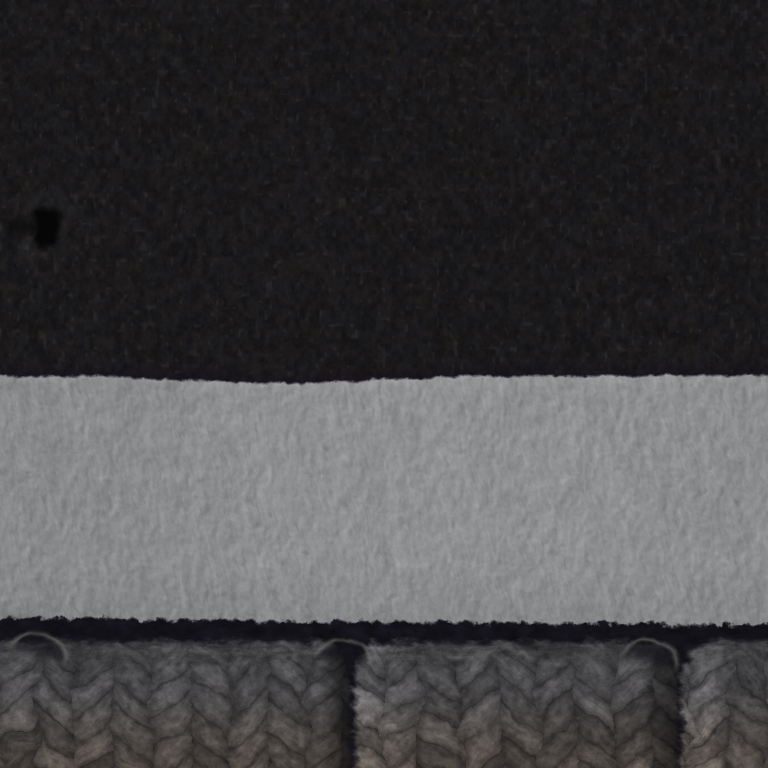
Reproduce this texture procedurally as a Shadertoy shader.

```glsl
#define FELT_COLOR vec3(0.102, 0.096, 0.101)
#define BAND_COLOR vec3(0.532, 0.535, 0.539)
#define CORD_COLOR vec3(0.345, 0.335, 0.335)
#define GAP_COLOR vec3(0.075, 0.070, 0.095)
#define CORD_PERIOD 0.427
#define CORD_HALF 0.210
#define CORD_TOP 0.164
#define LOOP_PERIOD 0.399
#define STITCH vec2(0.050, 0.037)

float hash(vec2 p) {
    vec3 q = fract(p.xyx * 0.1031);
    q += dot(q, q.yzx + 33.33);
    return fract((q.x + q.y) * q.z);
}

float noise(vec2 p) {
    vec2 i = floor(p), f = fract(p);
    f = f * f * (3.0 - 2.0 * f);
    return mix(mix(hash(i), hash(i + vec2(1, 0)), f.x),
               mix(hash(i + vec2(0, 1)), hash(i + vec2(1, 1)), f.x), f.y);
}

// Fractal noise centred on zero
float fbm(vec2 p) {
    float sum = 0.0, amp = 0.5;
    for (int i = 0; i < 4; i++) {
        sum += amp * (noise(p) - 0.5);
        p = mat2(1.6, 1.2, -1.2, 1.6) * p + 17.3;
        amp *= 0.55;
    }
    return sum;
}

float roundBox(vec2 p, vec2 size, float radius) {
    vec2 q = abs(p) - size + radius;
    return length(max(q, 0.0)) + min(max(q.x, q.y), 0.0) - radius;
}

float cover(float d, float blur) {
    return 1.0 - smoothstep(-blur, blur, d);
}

vec3 felt(vec2 uv, float blur) {
    vec2 bent = uv + 0.006 * vec2(fbm(uv * 50.0), fbm(uv * 50.0 + 23.0));
    float grain = fbm(bent * vec2(150.0, 115.0));
    float fleck = smoothstep(0.72, 1.0, noise(bent * vec2(170.0, 130.0) + 40.0));
    vec3 col = FELT_COLOR * (1.0 + 0.75 * grain) + 0.040 * fleck;
    col += 0.014 * (noise(uv * 90.0 + 5.0) - 0.5) * vec3(1.0, 0.3, -0.9);

    // Torn hole: a dark square with a tail tapering to the left
    vec2 p = uv - vec2(0.060, 0.704) + 0.014 * vec2(fbm(uv * 55.0), fbm(uv * 55.0 + 7.0));
    float square = roundBox(p, vec2(0.016, 0.025), 0.006);
    float tail = roundBox(p + vec2(0.027, 0.0), vec2(0.022, 0.008), 0.006);
    float rim = exp(-abs(roundBox(p, vec2(0.025, 0.032), 0.008)) * 130.0);
    col += 0.045 * rim * noise(uv * 120.0);
    return mix(col, vec3(0.025, 0.024, 0.028),
               max(cover(square, 0.005 + blur), 0.6 * cover(tail, 0.007 + blur)));
}

vec3 paperBand(vec2 uv, float depth) {
    vec2 bent = uv + vec2(0.10 * uv.y, 0.0);
    bent += 0.014 * vec2(fbm(uv * 28.0), fbm(uv * 28.0 + 13.0));
    float streak = fbm(bent * vec2(75.0, 26.0));
    vec2 fine = bent * vec2(120.0, 70.0);
    float relief = fbm(fine + 9.0) - fbm(fine + vec2(9.45, 8.70));
    float pit = smoothstep(0.70, 0.95, noise(bent * vec2(130.0, 75.0) + 61.0));
    float light = 1.0 + 0.12 * streak + 0.22 * relief - 0.05 * pit;
    light += 0.10 * fbm(uv * 190.0);
    light += 0.05 * smoothstep(0.0, 0.5, uv.x) - 0.02 * smoothstep(0.65, 1.0, uv.x);
    light -= 0.06 * smoothstep(0.28, 0.18, uv.y);
    light += 0.09 * exp(-max(depth, 0.0) * 210.0);
    return BAND_COLOR * light;
}

vec3 braid(vec2 uv, float side) {
    // Columns of slanted stitches, alternately leaning left and right
    vec2 sway = vec2(fbm(uv * 22.0), fbm(uv * 22.0 + 31.0));
    vec2 p = (uv + 0.028 * sway) / STITCH;
    float column = floor(p.x), lean = mod(column, 2.0) * 2.0 - 1.0;
    float across = fract(p.x) - 0.5;
    float along = p.y + lean * across * 0.95 + 0.25 * lean;
    float row = fract(along) - 0.5;
    float bulge = sqrt((1.0 - 3.3 * across * across) * (1.0 - 3.8 * row * row));
    float tone = mix(0.50, 0.95, bulge) * (0.82 + 0.3 * hash(vec2(column, floor(along))));

    // Flat fibres on the top fold, shadows round the sides
    float fold = smoothstep(0.128, 0.155, uv.y + 0.02 * sway.x);
    tone = mix(tone, 0.74 + 0.7 * fbm(uv * vec2(35.0, 160.0)), fold * 0.85);
    tone *= 1.0 + 0.35 * fbm(vec2(p.x * 4.0, along * 8.0)) + 0.55 * fbm(uv * 125.0);
    tone *= 1.0 - 0.55 * smoothstep(0.160, 0.212, side);
    tone *= 1.0 + 0.25 * smoothstep(-0.14, -0.185, side);
    vec3 warmth = mix(vec3(1.04, 0.99, 0.93), vec3(0.97, 0.985, 1.02), smoothstep(0.0, 0.13, uv.y));
    return CORD_COLOR * tone * warmth;
}

void mainImage(out vec4 fragColor, in vec2 fragCoord) {
    vec2 uv = fragCoord / iResolution.xy;
    float blur = 0.8 / iResolution.y + 0.0010;

    // Uneven cut edges of the pale band
    float top = 0.511 - 0.010 * exp(-pow(abs(uv.x - 0.36) / 0.17, 2.0))
              + 0.005 * fbm(vec2(uv.x * 45.0, 3.0)) + 0.006 * fbm(uv * 130.0);
    float bottom = 0.195 - 0.009 * uv.x + 0.007 * fbm(vec2(uv.x * 70.0, 8.0))
                 + 0.012 * fbm(uv * 110.0 + 4.0);
    vec3 col = felt(uv, blur);
    col = mix(col, vec3(0.085, 0.060, 0.125), 0.75 * exp(-abs(uv.y - top) * 150.0));
    col = mix(col, paperBand(uv, top - uv.y), cover(uv.y - top, blur * 1.3));
    vec3 gap = GAP_COLOR * (1.0 + 0.9 * fbm(uv * vec2(60.0, 90.0)));
    col = mix(col, gap, cover(uv.y - bottom, blur * 1.3));

    // Braided cords; the first one runs off the left side
    for (int i = 0; i < 3; i++) {
        float side = uv.x - 0.245 - CORD_PERIOD * float(i);
        if (i == 0) side = max(side, 0.0);
        vec2 p = vec2(side, uv.y - CORD_TOP + 0.3);
        float d = roundBox(p, vec2(CORD_HALF, 0.3), 0.042) + 0.018 * fbm(uv * vec2(60.0, 100.0));
        col = mix(col, braid(uv, side), cover(d, 0.004 + blur));
    }

    // Loose thread loops above the cord ends
    for (int i = 0; i < 3; i++) {
        vec2 p = uv - vec2(0.048 + LOOP_PERIOD * float(i), i == 0 ? 0.148 : 0.138);
        p += 0.010 * vec2(fbm(uv * 35.0), fbm(uv * 35.0 + 19.0));
        float r = length(p / vec2(0.036, 0.029));
        float arch = smoothstep(-0.008, 0.012, p.y + 0.25 * p.x);
        col = mix(col, gap, 0.6 * cover(r - 0.9, 0.15) * arch);
        float strand = cover(abs(r - 1.0) * 0.031 - 0.0020, 0.0014 + blur);
        col = mix(col, vec3(0.43, 0.43, 0.41), 0.8 * strand * arch * (0.6 + 0.4 * noise(uv * 90.0)));
    }
    fragColor = vec4(clamp(col, 0.0, 1.0), 1.0);
}
```
